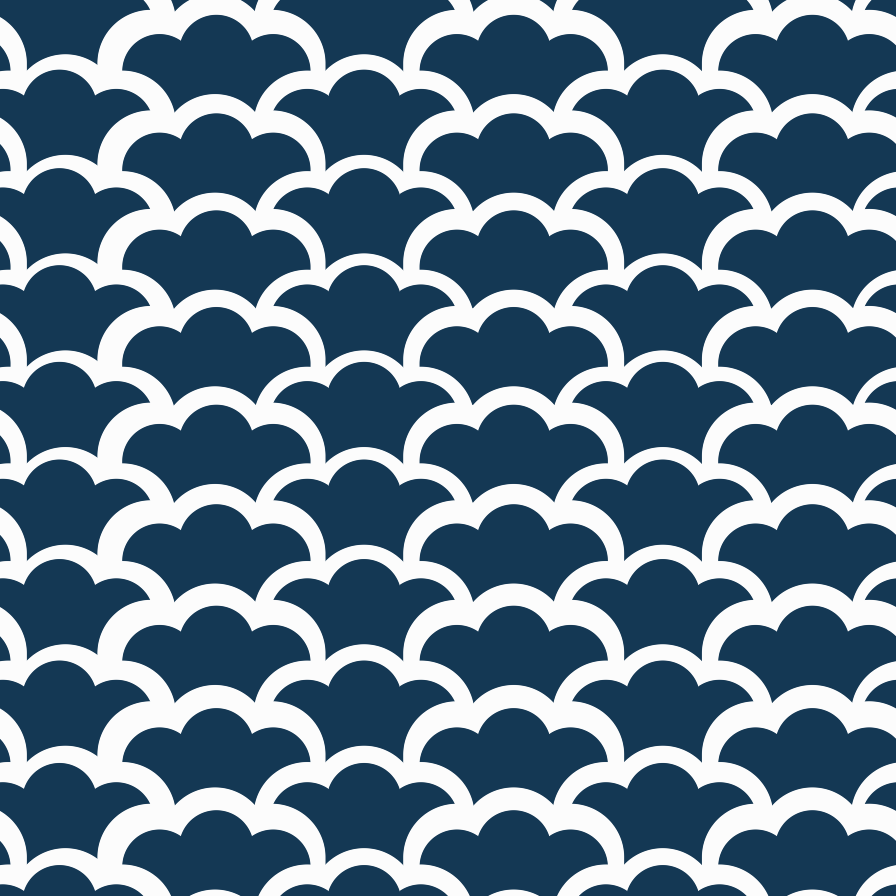
Write a Shadertoy shader that draws this pattern.

```glsl
// Overlapping three-lobed clouds in navy with white rims, stacked in staggered rows.

const float COLUMNS = 3.0;
const float ROWS = 9.0;
const float TAU = 6.2831853;
const vec3 NAVY = vec3(0.08, 0.22, 0.33);
const vec3 WHITE = vec3(0.99);

// Round-topped lobe whose sides run straight down
float lobe(vec2 p, float radius) {
    return length(vec2(p.x, max(p.y, 0.0))) - radius;
}

// Middle lobe flanked by two lower ones; spread = distances to left and right
float cloud(vec2 p, vec2 spread, float drop, float radius) {
    float sides = min(lobe(p + vec2(spread.x, drop), radius),
                      lobe(p + vec2(-spread.y, drop), radius));
    return min(lobe(p, radius), sides);
}

// Crest height, measured downward, with a slow drift in the row spacing
float crest(float row, float stagger) {
    float drift = 0.0048 * cos(TAU * row / ROWS) - 0.0039;
    return 0.0156 + row / ROWS + drift + 0.0612 * stagger;
}

float coverage(float dist, float pixel) {
    return 1.0 - smoothstep(-0.6 * pixel, 0.6 * pixel, dist);
}

// Paints one staggered half-row over the colour beneath it
vec3 paintRow(vec3 under, vec2 pos, float halfRow, float pixel) {
    float row = floor(halfRow / 2.0);
    float stagger = mod(halfRow, 2.0);
    float x = pos.x - mix(0.24, 0.073, stagger);
    float column = floor(x * COLUMNS + 0.5);
    x -= column / COLUMNS;

    // The first column is slightly uneven: a wider rim and an off-centre fill
    float uneven = mod(column, COLUMNS) < 0.5 ? 1.0 : 0.0;
    float widen = 0.008 * uneven * (1.0 - stagger);
    float shift = uneven * mix(0.0015, -0.0066, stagger);

    // The rim hangs from the row above, so its thickness follows the drift
    float rimRadius = 0.0599;
    float rimTop = crest(row - 1.0, stagger) + mix(0.0885, 0.0951, stagger);
    vec2 rimPos = vec2(x, rimTop + rimRadius - pos.y);
    float rim = cloud(rimPos, vec2(0.0634 + widen, 0.0634), 0.0182, rimRadius);

    float fillRadius = 0.0417;
    vec2 fillPos = vec2(x - shift, crest(row, stagger) + fillRadius - pos.y);
    float fill = cloud(fillPos, vec2(0.0634), 0.0215, fillRadius);

    vec3 color = mix(under, WHITE, coverage(rim, pixel));
    return mix(color, NAVY, coverage(fill, pixel));
}

void mainImage(out vec4 fragColor, in vec2 fragCoord) {
    vec2 pos = fragCoord / iResolution.xy;
    pos.y = 1.0 - pos.y;
    float pixel = 1.0 / min(iResolution.x, iResolution.y);

    // Nearby half-rows, upper ones first so lower clouds overlap them
    float nearest = floor(pos.y * ROWS * 2.0);
    vec3 color = WHITE;
    for (int i = -4; i <= 2; i++) {
        color = paintRow(color, pos, nearest + float(i), pixel);
    }
    fragColor = vec4(color, 1.0);
}
```
